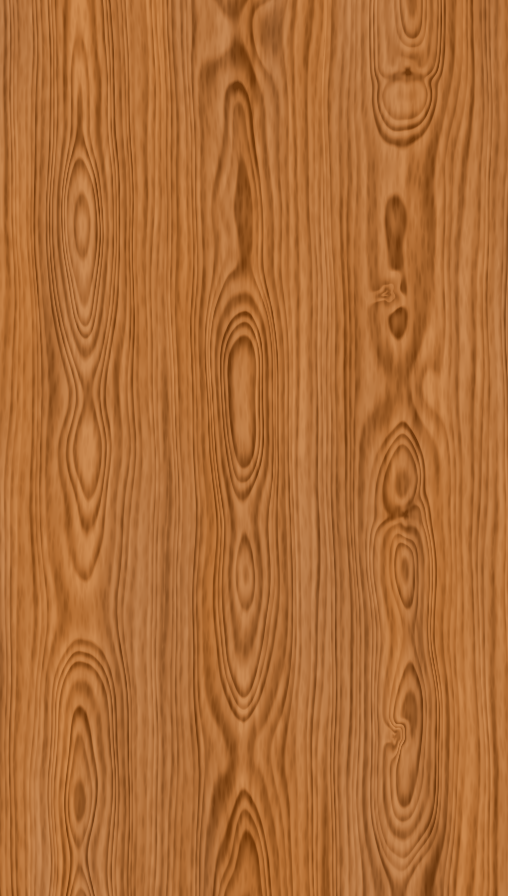
A Shadertoy shader for this texture:

```glsl
// Oiled wood veneer: three tall cathedral figures joined by straight grain.
// Growth rings are contours of a height field made of layered sines;
// stretched cell noise adds fibres, pores and dark mineral streaks.

#define RINGS 74.0          // growth rings across the canvas width
#define RING_DEPTH 0.62     // darkness of the latewood lines
#define ARCH_HEIGHT 3.1     // rings crossed by the cathedral arches
#define ARCH_WIDTH 0.07     // half width of a cathedral figure
#define FIRST_HEART 0.163   // centre of the left figure
#define HEART_STEP 0.3185   // distance between figures
#define KNOT_SIZE 0.021
#define DARK_WOOD vec3(0.52, 0.29, 0.10)
#define MID_WOOD vec3(0.69, 0.425, 0.205)
#define LIGHT_WOOD vec3(0.775, 0.525, 0.31)

float hash(vec2 p) {
    vec3 q = fract(p.xyx * 0.1031);
    q += dot(q, q.yzx + 33.33);
    return fract((q.x + q.y) * q.z);
}

// Smoothly blended random cells
float cellBlend(vec2 p) {
    vec2 c = floor(p), w = smoothstep(0.0, 1.0, fract(p));
    float low = mix(hash(c), hash(c + vec2(1, 0)), w.x);
    float high = mix(hash(c + vec2(0, 1)), hash(c + vec2(1, 1)), w.x);
    return mix(low, high, w.y);
}

// Cellular noise: distance to the nearest scattered point
float cellDistance(vec2 p) {
    vec2 c = floor(p);
    float nearest = 2.0;
    for (int j = -1; j <= 1; j++)
    for (int i = -1; i <= 1; i++) {
        vec2 cell = c + vec2(i, j);
        vec2 point = cell + vec2(hash(cell), hash(cell + 57.0));
        nearest = min(nearest, length(p - point));
    }
    return nearest;
}

float bell(float x) { return exp(-x * x); }

// Vertical profile of one cathedral figure, in rings
float archProfile(float y, float id) {
    float phase = id * 2.1;
    return ARCH_HEIGHT * sin(8.0 * y - 1.6 + phase)
         + 1.2 * sin(23.0 * y + 0.6 + phase * 1.7)
         + 0.35 * sin(47.0 * y + phase * 3.1);
}

void mainImage(out vec4 fragColor, in vec2 fragCoord) {
    vec2 uv = fragCoord / iResolution.xy;
    float aspect = iResolution.y / iResolution.x;

    // Gentle sideways drift of the whole grain
    vec2 p = uv;
    p.x += 0.006 * sin(6.0 * uv.y + 5.0 * uv.x) + 0.003 * sin(17.0 * uv.y + 9.0 * uv.x)
         + 0.0012 * sin(43.0 * uv.y + 31.0 * uv.x);

    // Nearest figure and its ring field
    float id = clamp(floor((p.x - FIRST_HEART) / HEART_STEP + 0.5), 0.0, 2.0);
    float d = p.x - FIRST_HEART - id * HEART_STEP;
    float heart = bell(d / ARCH_WIDTH);
    float field = RINGS * sqrt(d * d + 0.0006) + archProfile(p.y, id) * heart;
    field += 0.7 * sin(23.0 * p.x + 2.0 * p.y) + 0.25 * sin(71.0 * p.x + 9.0 * p.y);
    field += 0.5 * heart * (cellBlend(p * vec2(40, 22)) - 0.5);

    // Knots down the right figure, large and small in turn
    float knotShade = 0.0;
    for (int k = 0; k < 4; k++) {
        float small = mod(float(k), 2.0);
        vec2 centre = vec2(FIRST_HEART + 2.0 * HEART_STEP - 0.03 * small, 0.92 - 0.2475 * float(k));
        vec2 e = (p - centre) * vec2(1.0, 0.85 * aspect);
        float angle = atan(e.y, e.x);
        float r = length(e) / (KNOT_SIZE * (1.0 - 0.4 * small));
        r *= 1.0 + 0.18 * sin(3.0 * angle + float(k)) + 0.1 * sin(5.0 * angle);
        field += 2.6 * bell(r * 0.6);
        knotShade += bell(r * 1.1) * (0.55 + 0.35 * sin(7.0 * r + 1.0));
    }

    // Latewood: slow darkening, then a crisp return to pale wood
    field += 0.3 * sin(field * 1.7);
    float ring = fract(field);
    float late = smoothstep(0.1, 0.72, ring) * (1.0 - smoothstep(0.74, 1.0, ring));
    float ringStrength = 0.4 + cellBlend(vec2(floor(field) * 7.3, p.x * 9.0 + p.y * 3.0));

    // Fibres, pores and broad colour drift
    float broad = cellBlend(vec2(p.x * 13.0, p.y * 1.7));
    float fibre = cellBlend(vec2(p.x * 95.0, p.y * 5.0));
    float fine = cellBlend(vec2(p.x * 190.0, p.y * 48.0));
    float pore = 1.0 - smoothstep(0.12, 0.48, cellDistance(vec2(p.x * 120.0, p.y * 42.0)));

    // Mineral streaks follow the middle and right figures
    float streak = smoothstep(0.4, 0.85, cellBlend(vec2(p.x * 38.0 + 4.0, p.y * 3.5)));
    streak *= bell(d / 0.045) * min(id, 1.0);

    float tone = 0.78 + 0.28 * (broad - 0.5) + 0.36 * (fibre - 0.5) + 0.24 * (fine - 0.5);
    tone -= RING_DEPTH * late * ringStrength * (0.85 + 0.3 * heart);
    tone -= 0.14 * pore + 0.38 * streak + 0.75 * knotShade;
    tone += 0.1 * bell(d / 0.035);

    vec3 wood = mix(DARK_WOOD, MID_WOOD, clamp(tone * 2.0, -0.5, 1.0));
    wood = mix(wood, LIGHT_WOOD, clamp(tone * 2.0 - 1.0, 0.0, 1.15));
    float warmth = cellBlend(vec2(p.x * 22.0 + 9.0, p.y * 3.0)) - 0.5;
    wood += warmth * vec3(0.03, 0.0, -0.035);
    fragColor = vec4(clamp(wood, 0.0, 1.0), 1.0);
}
```
